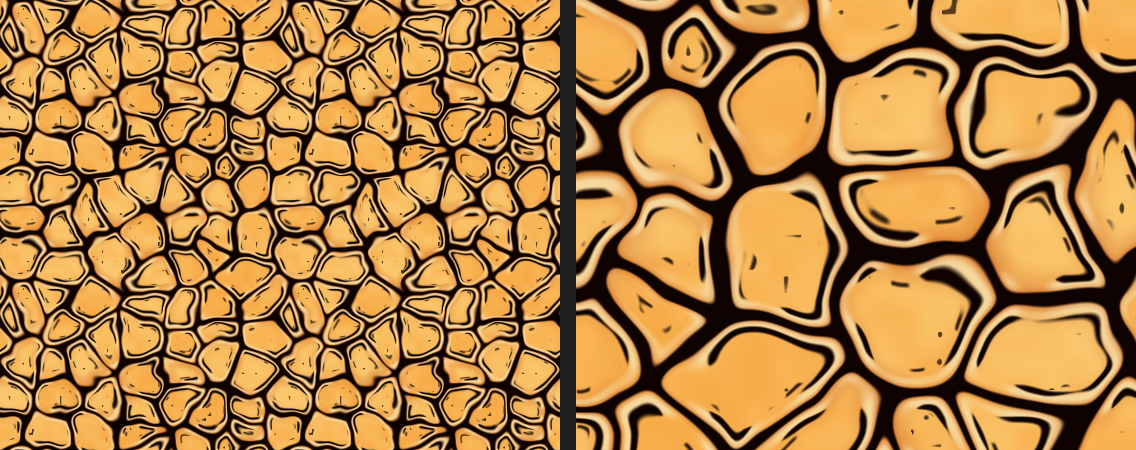
Left: the whole. Right: its middle third, enlarged.
Give the GLSL for this texture, as a Shadertoy shader.

```glsl
// Cartoon paving of amber stones: a jittered Voronoi tile repeated twice across.
// Rounded distances to the cell borders give ink joints, a cream rim and a broken
// inner pen stroke; wrapped noise varies the widths and tints the stones.

const float TILES_ACROSS = 2.0;
const vec2 STONES = vec2(7.0, 8.0);   // stones per tile
const float MEAN_STONES = 7.5;

const vec3 INK = vec3(0.06, 0.012, 0.008);
const vec3 RUST = vec3(0.80, 0.40, 0.13);
const vec3 AMBER = vec3(0.97, 0.67, 0.28);
const vec3 HONEY = vec3(0.98, 0.78, 0.43);
const vec3 CREAM = vec3(0.96, 0.84, 0.61);

float hash(vec2 p) {
    return fract(sin(dot(p, vec2(127.1, 311.7))) * 43758.5453);
}

// Value noise on the tile, wrapping after "period" lattice steps
float noise(vec2 tile, float period, float seed) {
    vec2 p = tile * period;
    vec2 i = floor(p), f = fract(p);
    f = f * f * (3.0 - 2.0 * f);
    vec2 a = mod(i, period) + seed, b = mod(i + 1.0, period) + seed;
    return mix(mix(hash(a), hash(vec2(b.x, a.y)), f.x),
               mix(hash(vec2(a.x, b.y)), hash(b), f.x), f.y);
}

// Offset from a point to the seed of a cell, in mean stone widths
vec2 toSeed(vec2 cell, vec2 p, float jitter) {
    vec2 id = mod(cell, STONES);
    vec2 shift = vec2(hash(id + 3.7), hash(id + 41.3)) - 0.5;
    return (cell + 0.5 + jitter * shift - p) * MEAN_STONES / STONES;
}

// Returns the rounded border distance in x, the cell id in yz
vec3 stoneField(vec2 p, float jitter, float sharpness) {
    vec2 base = floor(p), nearest = base, own = vec2(9.0);
    for (int y = -2; y <= 2; y++)
    for (int x = -2; x <= 2; x++) {
        vec2 cell = base + vec2(x, y);
        vec2 r = toSeed(cell, p, jitter);
        if (dot(r, r) < dot(own, own)) { own = r; nearest = cell; }
    }
    float sum = 0.0;
    for (int y = -2; y <= 2; y++)
    for (int x = -2; x <= 2; x++) {
        vec2 r = toSeed(nearest + vec2(x, y), p, jitter);
        vec2 across = r - own;
        if (dot(across, across) > 1e-5)
            sum += exp(-sharpness * dot(0.5 * (own + r), normalize(across)));
    }
    return vec3(-log(sum) / sharpness, mod(nearest, STONES));
}

// Coverage of a line of the given half width
float line(float dist, float halfWidth, float soft) {
    return 1.0 - smoothstep(halfWidth - soft, halfWidth + soft, abs(dist));
}

// Amber body, shaded towards the rim and mottled by noise
vec3 stoneColor(vec2 tile, float dist, float tint) {
    float broad = noise(tile, 9.0, 5.0);
    float fine = noise(tile, 34.0, 17.0);
    float light = 0.45 * tint + 0.5 * broad + 0.3 * fine - 0.1;
    vec3 color = mix(AMBER, HONEY, smoothstep(0.1, 0.9, light));
    float shade = (1.0 - smoothstep(0.03, 0.3, dist)) * smoothstep(0.3, 0.8, broad);
    return mix(color, RUST, 0.45 * shade);
}

void mainImage(out vec4 fragColor, in vec2 fragCoord) {
    // Tiles are square and start at the top left corner
    vec2 tile = (fragCoord - vec2(0.0, iResolution.y)) * TILES_ACROSS / iResolution.x;
    float soft = 0.008 + 0.75 * TILES_ACROSS * MEAN_STONES / iResolution.x;

    // Hand drawn wobble, then the stone layout
    vec2 wobble = vec2(noise(tile, 18.0, 61.0), noise(tile, 18.0, 83.0)) - 0.5;
    vec3 stone = stoneField(tile * STONES + 0.22 * wobble, 0.88, 22.0);
    float dist = stone.x;
    float tint = hash(stone.yz + 19.0);
    float seed = 100.0 + floor(40.0 * tint);

    // Body and cream rim
    vec3 color = stoneColor(tile, dist, tint);
    float stroke = noise(tile, 19.0, seed);
    float rim = line(dist - 0.095, 0.04, 0.03);
    color = mix(color, CREAM, rim * smoothstep(0.15, 0.5, stroke));

    // Broken pen stroke that follows the rim, tapering at its ends
    float taper = smoothstep(0.38, 0.65, stroke);
    float inner = line(dist - 0.15, 0.03 * taper, soft) * smoothstep(0.0, 0.35, taper);

    // A few short dashes and specks further in
    float dash = line(dist - 0.22, 0.016, soft) * smoothstep(0.72, 0.84, noise(tile, 40.0, seed));
    float speck = smoothstep(0.93, 0.98, noise(tile, 60.0, 7.0)) * step(0.18, dist);
    color = mix(color, INK, max(inner, max(0.85 * dash, 0.7 * speck)));

    // Ink joints of uneven width with a warm fringe
    float joint = mix(0.016, 0.082, noise(tile, 13.0, 29.0));
    color = mix(color, RUST, 0.4 * line(dist, joint + 0.025, 0.03));
    color = mix(color, INK, 1.0 - smoothstep(joint - soft, joint + soft, dist));
    fragColor = vec4(color, 1.0);
}
```
